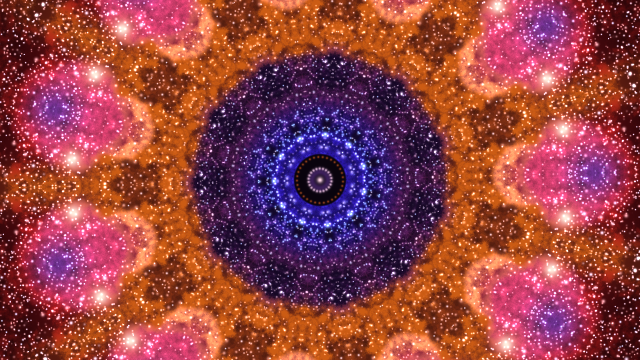
This background is drawn by a WebGL 2 fragment shader. Its source:

```glsl
#version 300 es
precision highp float;
// Draws an eleven-fold kaleidoscope of nebula clouds, bubbles and stars around a beaded eye.
uniform vec2 u_resolution;
out vec4 fragColor;

const float FOLDS = 11.0;
const float TILT = 0.0253;
const float SECTOR = 6.2831853 / FOLDS;
const float EYE = 0.072;           // radii, in canvas heights
const float BLUE_EDGE = 0.19;
const float VIOLET_EDGE = 0.345;
const vec2 BUBBLE = vec2(0.578, 0.0);
const float BUBBLE_SIZE = 0.093;
const vec2 LOBE = vec2(0.715, 0.0);
const vec2 LOBE_SIZE = vec2(0.155, 0.142);
const vec2 LAMP = vec2(0.679, 0.122);
const vec3 ORANGE = vec3(0.80, 0.36, 0.08);
const vec3 BROWN = vec3(0.40, 0.14, 0.07);
const vec3 MAROON = vec3(0.28, 0.03, 0.05);
const vec3 RED = vec3(0.70, 0.10, 0.11);
const vec3 PINK = vec3(0.85, 0.25, 0.43);
const vec3 PEACH = vec3(0.93, 0.52, 0.36);
const vec3 VIOLET = vec3(0.25, 0.08, 0.27);
const vec3 INDIGO = vec3(0.34, 0.18, 0.60);
const vec3 BLUE = vec3(0.13, 0.07, 0.52);
const vec3 NIGHT = vec3(0.06, 0.02, 0.13);
const vec3 STARLIGHT = vec3(0.98, 0.84, 0.87);
const vec3 ICE = vec3(0.60, 0.80, 1.0);

vec2 hash2(vec2 c) {
  return fract(sin(vec2(dot(c, vec2(127.1, 311.7)), dot(c, vec2(269.5, 183.3)))) * 43758.5);
}

float slope(vec2 cell, vec2 f, vec2 corner) {
  return dot(hash2(cell + corner) * 2.0 - 1.0, f - corner);
}

float gradientNoise(vec2 p) {
  vec2 c = floor(p), f = fract(p), u = f * f * (3.0 - 2.0 * f);
  return mix(mix(slope(c, f, vec2(0)), slope(c, f, vec2(1, 0)), u.x),
             mix(slope(c, f, vec2(0, 1)), slope(c, f, vec2(1)), u.x), u.y);
}

float fbm(vec2 p) {
  float sum = 0.0, gain = 0.8;
  for (int i = 0; i < 5; i++) {
    sum += gain * gradientNoise(p);
    p = mat2(1.6, 1.2, -1.2, 1.6) * p + 3.7;
    gain *= 0.6;
  }
  return sum;
}

float glow(float d, float size) { return exp(-d * d / (size * size)); }

// One ring of evenly spaced round beads
float beads(float r, float angle, float radius, float count, float size) {
  float offset = (fract(angle * count / 6.2831853) - 0.5) * 6.2831853 / count;
  return glow(length(vec2(r - radius, offset * radius)), size);
}

// Scattered stars in four sizes, tinted from warm to icy
vec3 starField(vec2 p, float density, float coolness) {
  vec3 light = vec3(0);
  for (int i = 0; i < 4; i++) {
    float cells = 26.0 + 19.0 * float(i);
    vec2 q = mat2(0.8, 0.6, -0.6, 0.8) * p * cells + 17.3 * float(i), id = floor(q);
    vec2 h = hash2(id), k = hash2(id + 41.7);
    float d = length(fract(q) - 0.2 - 0.6 * h);
    float on = smoothstep(0.0, 0.1, density - k.x);
    vec3 tint = mix(STARLIGHT, ICE, smoothstep(0.3, 0.7, k.y * 0.6 + coolness));
    light += on * tint * glow(d, 0.08 + 0.025 * float(i) + 0.06 * h.y) * (0.35 + 0.85 * k.y);
  }
  return light;
}

void main() {
  // Fold the plane: p has its axis on a lobe, g on the gap between lobes
  vec2 c = (gl_FragCoord.xy - 0.5 * u_resolution) / u_resolution.y;
  float r = length(c), angle = atan(c.y, c.x) - TILT;
  float q = abs(mod(angle + 0.5 * SECTOR, SECTOR) - 0.5 * SECTOR);
  float wave = cos(q * FOLDS), qg = 0.5 * SECTOR - q;
  vec2 p = r * vec2(cos(q), sin(q)), g = r * vec2(cos(qg), sin(qg));
  float n = fbm(p * 11.0), fine = fbm(p * 38.0 + 9.0);

  // Amber clouds, brown stars and the dark red outside
  vec3 color = mix(BROWN, ORANGE, smoothstep(-0.45, 0.35, n + 0.8 * fine));
  vec2 toStar = g - vec2(0.515, 0.0);
  float starEdge = 0.06 + 0.014 * cos(5.0 * atan(toStar.y, toStar.x));
  color = mix(color, BROWN * (1.0 + 0.6 * fine), 0.75 * (1.0 - smoothstep(-0.014, 0.014, length(toStar) - starEdge + 0.025 * fine)));
  float spoke = glow(g.y + 0.025 * n, 0.055) * (1.0 - 0.6 * smoothstep(0.75, 1.0, r));
  vec3 outside = mix(MAROON, RED, smoothstep(-0.3, 0.5, n + 0.5 * fine));
  outside *= 1.0 - 0.4 * smoothstep(0.82, 0.95, r);
  color = mix(color, outside, smoothstep(0.58, 0.7, r) * (1.0 - spoke));

  // Bubble whose inner rim shows, melting outward into a pink lobe with an indigo heart
  float bubble = length(p - BUBBLE) + 0.025 * n + 0.008 * fine - BUBBLE_SIZE;
  float inward = 1.0 - smoothstep(0.54, 0.63, p.x);
  vec3 film = mix(vec3(0.68, 0.17, 0.30), PEACH, inward * smoothstep(-0.075, 0.0, bubble + 0.05 * fine));
  film *= 1.0 + 0.4 * fine;
  color = mix(color, film, 0.9 * (1.0 - smoothstep(-0.012, 0.012, bubble)));
  color += vec3(0.26, 0.15, 0.10) * inward * (0.7 + fine) * glow(bubble + 0.008, 0.012);
  float lobe = length((p - LOBE) / LOBE_SIZE) + 0.22 * n + 0.06 * fine;
  vec3 flesh = mix(PINK, RED, smoothstep(0.74, 0.87, r + 0.05 * n)) * (1.0 + 0.6 * fine);
  float heart = glow(length((p - vec2(0.765, 0.0)) / vec2(1.0, 0.85)), 0.075);
  flesh = mix(flesh, INDIGO * (1.0 + 0.6 * fine), 0.85 * heart);
  color = mix(color, flesh, 0.95 * (1.0 - smoothstep(0.85, 1.12, lobe)));
  color = mix(color, PEACH, 0.4 * glow(lobe - 0.98, 0.09) * (1.0 - smoothstep(0.66, 0.76, r)));
  float lamp = length(p - LAMP);
  color = mix(color, vec3(1.0, 0.48, 0.42), 0.7 * glow(lamp, 0.042));
  color = mix(color, vec3(1.0, 0.94, 0.88), glow(lamp, 0.019));

  // Violet rosette with night blobs, and the blue disc within it
  float violet = 1.0 - smoothstep(-0.04, 0.045, r + 0.02 * wave + 0.06 * n + 0.02 * fine - VIOLET_EDGE);
  vec3 rosette = VIOLET * (1.0 + 1.3 * fine);
  float blob = length(g - vec2(0.30, 0.0)) + 0.045 * fine;
  rosette = mix(rosette, NIGHT, 0.85 * (1.0 - smoothstep(0.02, 0.075, blob)));
  float blueDisc = 1.0 - smoothstep(-0.045, 0.06, r + 0.05 * fine - BLUE_EDGE);
  rosette = mix(rosette, BLUE * (1.0 + 1.1 * fine), blueDisc);
  rosette = mix(rosette, NIGHT, 0.9 * glow(length(g - vec2(0.16, 0.0)) + 0.01 * fine, 0.023));
  color = mix(color, rosette, violet);

  // Stars and broken bead lace
  float density = 0.30 + 0.26 * violet + 0.18 * smoothstep(0.6, 0.75, r);
  vec3 stars = starField(p, density, 0.4 * heart + 0.15 * blueDisc);
  color += stars * (0.72 + 0.25 * smoothstep(0.55, 0.7, r)) * smoothstep(EYE, EYE + 0.01, r);
  float broken = smoothstep(-0.25, 0.35, fine);
  for (int i = 0; i < 14; i++) {
    float radius = 0.09 + 0.0185 * float(i);
    float strength = 0.14 + 0.42 * glow(radius - 0.195, 0.022);
    color += strength * broken * mix(INDIGO, STARLIGHT, 0.55) * beads(r, angle, radius, FOLDS * float(3 + i / 2), 0.0042);
  }
  color += ICE * 0.95 * glow(length(g - vec2(0.127, 0.0)), 0.0075);

  // Beaded eye
  float pixel = 1.0 / u_resolution.y;
  color = mix(color, vec3(0.035, 0.01, 0.05), 1.0 - smoothstep(-pixel, pixel, r - EYE));
  color += ORANGE * 0.65 * beads(r, angle, 0.064, 33.0, 0.0032);
  color += vec3(0.20, 0.11, 0.30) * glow(r - 0.022, 0.010);
  color += STARLIGHT * (0.7 * beads(r, angle, 0.032, 22.0, 0.004) + glow(r, 0.008));
  fragColor = vec4(clamp(color, 0.0, 1.0), 1.0);
}
```
